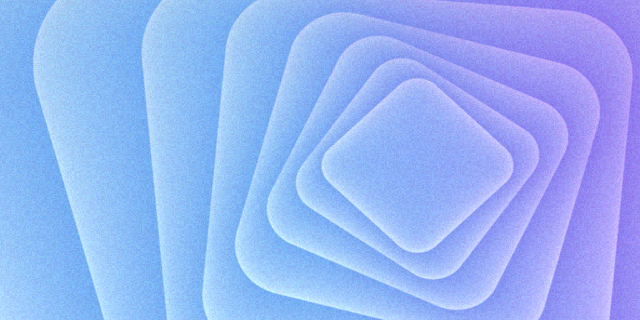
Write a Shadertoy shader that draws this background.

```glsl
const int   LAYERS      = 8;
const float INNER_SIZE  = 0.2146;   // half side of the smallest tile
const float GROWTH      = 1.282;    // size ratio between neighbours
const float INNER_ANGLE = 45.0;     // degrees, clockwise
const float ANGLE_STEP  = 10.0;
const float ROUNDNESS   = 0.35;     // corner radius / half side
const float STRETCH     = 1.1;      // horizontal widening
const vec2  PIVOT       = vec2(1.3047, 0.518);
const float SINK        = 0.165;    // larger tiles sit lower
const float GLOW_WIDTH  = 0.21;     // relative to half side
const float SHADE_WIDTH = 0.19;
const float SHADE_POWER = 0.62;
const float RIM_WIDTH   = 0.012;
const float GRAIN_CELLS = 256.0;
const float GRAIN_POWER = 0.085;

const vec3 FILL_SKY     = vec3(0.51, 0.72, 0.97);
const vec3 FILL_VIOLET  = vec3(0.60, 0.60, 0.97);
const vec3 GLOW_SKY     = vec3(0.74, 0.88, 0.99);
const vec3 GLOW_VIOLET  = vec3(0.76, 0.69, 0.99);
const vec3 SHADE_SKY    = vec3(0.40, 0.64, 0.94);
const vec3 SHADE_VIOLET = vec3(0.52, 0.41, 0.92);
const vec3 RIM_LOW      = vec3(0.10, 0.09, 0.04);
const vec3 RIM_HIGH     = vec3(0.08, 0.03, 0.03);

float roundedSquare(vec2 p, float halfSide, float radius) {
    vec2 q = abs(p) - halfSide + radius;
    return length(max(q, 0.0)) + min(max(q.x, q.y), 0.0) - radius;
}

// Signed distance to one tile of the twisting stack
float tileDistance(vec2 p, float index, float size) {
    vec2 q = p - PIVOT + vec2(0.0, SINK * size);
    q.x /= STRETCH;
    float a = radians(INNER_ANGLE - ANGLE_STEP * index);
    q = vec2(q.x * cos(a) - q.y * sin(a), q.x * sin(a) + q.y * cos(a));
    return roundedSquare(q, size, ROUNDNESS * size);
}

vec3 hash3(vec2 cell) {
    vec3 h = fract(cell.xyx * vec3(0.1031, 0.1030, 0.0973));
    h += dot(h, h.yxz + 33.33);
    return fract((h.xxy + h.yzz) * h.zyx);
}

void mainImage(out vec4 fragColor, in vec2 fragCoord) {
    vec2 p = fragCoord / iResolution.y;
    float edge = max(1.0 / iResolution.y, 0.002);

    // Sky blue at the lower left turns violet at the upper right
    float hue = smoothstep(0.75, 2.05, p.x + 0.3 * (p.y - 0.5));
    vec3 fill  = mix(FILL_SKY, FILL_VIOLET, hue);
    vec3 glow  = mix(GLOW_SKY, GLOW_VIOLET, hue);
    vec3 shade = mix(SHADE_SKY, SHADE_VIOLET, hue);
    vec3 rim   = mix(RIM_LOW, RIM_HIGH, smoothstep(0.1, 0.9, p.y));
    glow += 0.08 * (0.5 - p.y);

    // Tiles from the largest to the smallest
    vec3 color = fill;
    for (int i = LAYERS - 1; i >= 0; i--) {
        float index = float(i);
        float size = INNER_SIZE * pow(GROWTH, index);
        float d = tileDistance(p, index, size);

        float shadow = exp(-max(d, 0.0) / (SHADE_WIDTH * size));
        color = mix(color, shade, SHADE_POWER * shadow);

        float depth = max(-d, 0.0);
        vec3 tile = mix(fill, glow, 0.9 * exp(-depth / (GLOW_WIDTH * size)));
        tile += rim * exp(-depth / RIM_WIDTH);
        color = mix(color, tile, smoothstep(edge, -edge, d));
    }

    // Fine coloured grain
    vec3 noise = hash3(floor(p * GRAIN_CELLS)) - 0.5;
    color += GRAIN_POWER * mix(noise, noise.ggg, 0.4);
    fragColor = vec4(clamp(color, 0.0, 1.0), 1.0);
}
```
